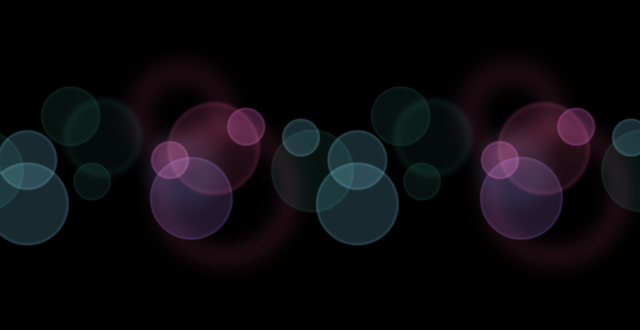
A Shadertoy shader for this background:

```glsl
const vec3 TEAL = vec3(0.095, 0.165, 0.190);
const vec3 GREEN = vec3(0.026, 0.072, 0.064);
const vec3 MAGENTA = vec3(0.215, 0.095, 0.185);
const vec3 VIOLET = vec3(0.130, 0.090, 0.175);
const vec3 ROSE = vec3(0.120, 0.045, 0.075);
const vec3 BLUE = vec3(0.055, 0.070, 0.105);

// Distance to a centre on a tile that wraps sideways
float wrappedDistance(vec2 p, vec2 center) {
    vec2 d = p - center;
    d.x = fract(d.x + 0.5) - 0.5;
    return length(d);
}

vec3 screenBlend(vec3 base, vec3 light) {
    return 1.0 - (1.0 - base) * (1.0 - light);
}

// Filled disc with a thin bright rim
float sharpDisc(float dist, float radius, float edge) {
    float fill = 1.0 - smoothstep(-edge, edge, dist - radius);
    float rim = exp(-pow((dist - radius + 0.004) / 0.004, 2.0));
    return fill * (1.0 + 0.45 * rim);
}

// Disc with a blurred border
float softDisc(float dist, float radius, float blur) {
    return 1.0 - smoothstep(-blur, blur, dist - radius);
}

// Blurred ring of light
float glowRing(float dist, float radius, float width) {
    float offset = (dist - radius) / width;
    return exp(-offset * offset);
}

// Out-of-focus lights behind the crisp discs
vec3 softLights(vec2 p) {
    float upper = wrappedDistance(p, vec2(0.550, 0.655));
    float lower = wrappedDistance(p, vec2(0.683, 0.418));
    float green = wrappedDistance(p, vec2(0.312, 0.583));
    float blue = wrappedDistance(p, vec2(0.557, 0.485));
    float rose = wrappedDistance(p, vec2(0.648, 0.550));

    vec3 color = ROSE * 0.80 * glowRing(upper, 0.125, 0.050);
    color = screenBlend(color, ROSE * 0.85 * glowRing(lower, 0.195, 0.045));
    color = screenBlend(color, GREEN * 0.60 * softDisc(green, 0.116, 0.014));
    color = screenBlend(color, GREEN * 0.55 * glowRing(green, 0.112, 0.014));
    color = screenBlend(color, BLUE * softDisc(blue, 0.110, 0.045));
    color = screenBlend(color, ROSE * softDisc(rose, 0.140, 0.005));
    return screenBlend(color, ROSE * 0.60 * glowRing(rose, 0.135, 0.008));
}

// Crisp discs: three per hue, as centre and radius
vec3 sharpLights(vec3 color, vec2 p, float edge) {
    vec3 discs[9] = vec3[9](
        vec3(0.912, 0.583, 0.058), vec3(0.083, 0.515, 0.091), vec3(0.083, 0.382, 0.126),
        vec3(0.279, 0.450, 0.058), vec3(0.214, 0.648, 0.091), vec3(0.947, 0.482, 0.126),
        vec3(0.746, 0.616, 0.058), vec3(0.515, 0.515, 0.058), vec3(0.580, 0.399, 0.126));
    vec3 hues[3] = vec3[3](TEAL, GREEN, MAGENTA);

    for (int i = 0; i < 9; i++) {
        vec3 hue = i == 8 ? VIOLET : hues[i / 3];
        float dist = wrappedDistance(p, discs[i].xy);
        color = screenBlend(color, hue * sharpDisc(dist, discs[i].z, edge));
    }
    return color;
}

void mainImage(out vec4 fragColor, in vec2 fragCoord) {
    // Square tiles, one canvas height wide
    vec2 p = fragCoord / iResolution.y;
    float edge = 1.0 / iResolution.y;
    vec3 color = sharpLights(softLights(p), p, edge);
    fragColor = vec4(color, 1.0);
}
```
